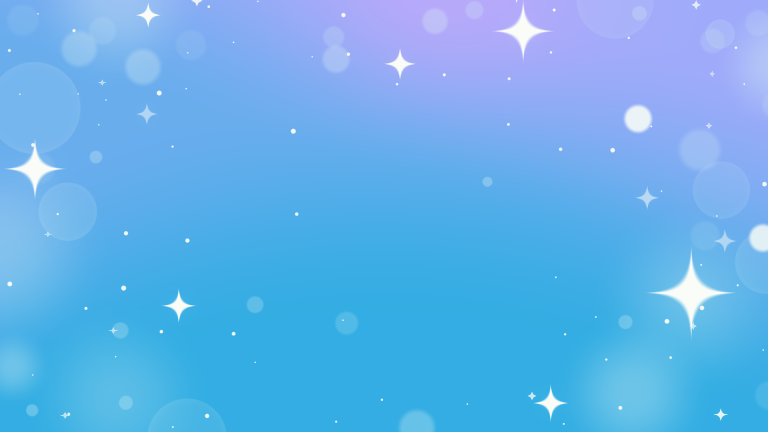
Give the GLSL for this background, as a WebGL 2 fragment shader.

```glsl
#version 300 es
precision highp float;
// Dreamy sky backdrop: a cyan to violet gradient carrying soft glows, bokeh
// discs and four-pointed sparkles. Hero shapes come from short layout lists;
// the small bokeh, stars and dots are hashed on jittered grids.

#define CENTRE vec2(0.89, 0.45)   // calm zone, in units of canvas height
#define BOKEH_CELL 0.17
#define STAR_CELL 0.19
#define DOT_CELL 0.105
#define BOKEH_DENSITY 0.55
#define STAR_DENSITY 0.4
#define DOT_DENSITY 0.6
#define STAR_POWER 0.43           // lower gives thinner sparkle rays

uniform vec2 u_resolution;
out vec4 fragColor;

const vec3 CYAN = vec3(0.20, 0.68, 0.89);
const vec3 BLUE = vec3(0.41, 0.68, 0.93);
const vec3 VIOLET = vec3(0.62, 0.67, 0.98);
const vec3 ORCHID = vec3(0.74, 0.66, 0.98);
const vec3 MIST = vec3(0.82, 0.93, 0.95);
const vec3 SPARK = vec3(0.98, 0.99, 0.97);

// Layout lists: x, y, radius, opacity
const vec4 GLOWS[7] = vec4[7](
  vec4(0.27, 1.00, 0.18, 0.34), vec4(0.00, 0.42, 0.22, 0.30),
  vec4(0.27, 0.08, 0.19, 0.24), vec4(1.465, 0.09, 0.16, 0.36),
  vec4(1.80, 0.85, 0.13, 0.40), vec4(1.60, 0.30, 0.20, 0.24),
  vec4(0.03, 0.15, 0.08, 0.34));
const vec4 DISCS[7] = vec4[7](
  vec4(0.08, 0.75, 0.107, 0.15), vec4(0.157, 0.51, 0.068, 0.16),
  vec4(0.433, -0.015, 0.093, 0.14), vec4(1.424, 1.0, 0.09, 0.13),
  vec4(1.67, 0.56, 0.067, 0.14), vec4(1.775, 0.393, 0.074, 0.14),
  vec4(1.667, 0.921, 0.034, 0.2));
const vec4 ORBS[8] = vec4[8](
  vec4(0.331, 0.845, 0.043, 0.3), vec4(0.183, 0.887, 0.043, 0.27),
  vec4(1.62, 0.653, 0.05, 0.24), vec4(0.778, 0.863, 0.033, 0.3),
  vec4(1.477, 0.725, 0.033, 0.9), vec4(1.766, 0.449, 0.033, 0.85),
  vec4(1.007, 0.951, 0.031, 0.3), vec4(0.965, 0.01, 0.043, 0.3));
const vec4 STARS[10] = vec4[10](
  vec4(1.60, 0.322, 0.14, 1.0), vec4(1.211, 0.928, 0.1, 1.0),
  vec4(0.081, 0.609, 0.1, 1.0), vec4(0.926, 0.852, 0.058, 1.0),
  vec4(0.414, 0.292, 0.06, 1.0), vec4(1.275, 0.067, 0.063, 1.0),
  vec4(0.343, 0.965, 0.047, 1.0), vec4(1.498, 0.542, 0.045, 0.55),
  vec4(1.678, 0.442, 0.045, 0.5), vec4(0.34, 0.736, 0.042, 0.5));

vec3 hash3(vec2 cell) {
  vec3 h = fract(vec3(cell.xyx) * vec3(0.1031, 0.1030, 0.0973));
  h += dot(h, h.yxz + 33.33);
  return fract((h.xxy + h.yzz) * h.zyx);
}

// Coverage of a circle whose edge fades over the given width
float disc(vec2 q, float radius, float blur) {
  float edge = max(blur, 1.0 / u_resolution.y);
  return 1.0 - smoothstep(radius - edge, radius + 0.5 * edge, length(q));
}

// Concave four-pointed star with a faint halo
float sparkle(vec2 q, float radius) {
  vec2 arms = pow(abs(q) / radius, vec2(STAR_POWER));
  float reach = pow(arms.x + arms.y, 1.0 / STAR_POWER);
  float halo = 0.3 * exp(-7.0 * length(q) / radius);
  return max(1.0 - smoothstep(0.65, 1.05, reach), halo);
}

// Offset to a jittered point in its cell; z is a random size, w is presence
vec4 scatter(vec2 p, float cell, float margin, float density, float seed) {
  vec2 id = floor(p / cell);
  vec3 place = hash3(id + seed);
  vec2 point = (id + mix(vec2(margin), vec2(1.0 - margin), place.xy)) * cell;
  float crowd = smoothstep(0.12, 0.7, length((point - CENTRE) * vec2(0.7, 1.2)));
  float present = step(hash3(id + seed + 57.0).x, density * crowd);
  return vec4(p - point, place.z, present);
}

vec3 sky(vec2 p) {
  float dx = p.x - CENTRE.x;
  vec3 col = mix(CYAN, BLUE, smoothstep(0.25, 0.8, p.y + 0.3 * dx * dx));
  col = mix(col, VIOLET, smoothstep(0.6, 1.1, p.y + 0.3 * dx));
  vec2 q = (p - vec2(1.04, 1.03)) / vec2(0.34, 0.24);
  return mix(col, ORCHID, 0.85 * exp(-dot(q, q)));
}

void main() {
  vec2 p = gl_FragCoord.xy / u_resolution.y;
  vec3 col = sky(p);

  // Wide glows, flat discs and blurred orbs
  for (int i = 0; i < 7; i++) {
    vec4 g = GLOWS[i], d = DISCS[i];
    float fade = 1.0 - smoothstep(0.1, 1.15, length(p - g.xy) / g.z);
    col = mix(col, MIST, g.w * fade);
    float rim = 0.85 + 0.25 * smoothstep(0.8, 1.0, length(p - d.xy) / d.z);
    col = mix(col, MIST, d.w * rim * disc(p - d.xy, d.z, 0.0));
  }
  for (int i = 0; i < 8; i++) {
    vec4 o = ORBS[i];
    col = mix(col, mix(MIST, SPARK, o.w), o.w * disc(p - o.xy, o.z, 0.25 * o.z));
  }

  // Scattered bokeh, little stars and dots
  vec4 s = scatter(p, BOKEH_CELL, 0.25, BOKEH_DENSITY, 11.0);
  float size = mix(0.012, 0.038, s.z);
  col = mix(col, MIST, s.w * mix(0.34, 0.1, s.z) * disc(s.xy, size, 0.2 * size));
  s = scatter(p, STAR_CELL, 0.2, STAR_DENSITY, 29.0);
  col = mix(col, SPARK, s.w * mix(0.5, 1.0, s.z) * sparkle(s.xy, mix(0.014, 0.03, s.z)));
  s = scatter(p, DOT_CELL, 0.1, DOT_DENSITY, 83.0);
  col = mix(col, SPARK, s.w * 0.95 * disc(s.xy, mix(0.002, 0.0065, s.z * s.z), 0.0));

  // Hero sparkles
  for (int i = 0; i < 10; i++) {
    vec4 star = STARS[i];
    col = mix(col, SPARK, star.w * sparkle(p - star.xy, star.z));
  }
  fragColor = vec4(col, 1.0);
}
```
